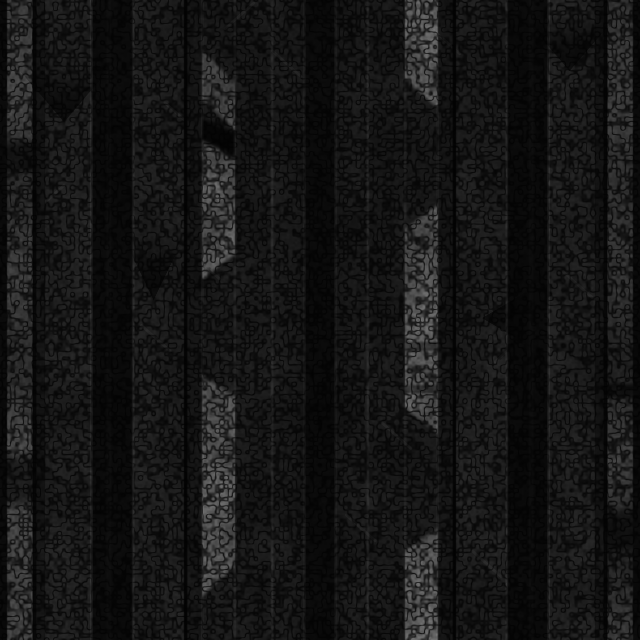
Reproduce this texture map procedurally as a Shadertoy shader.

```glsl
// Dark corrugated metal panel: mirrored vertical ribs, fine grain and pale worn strips.

float hash(vec2 p) {
    vec3 q = fract(vec3(p.xyx) * 0.1031);
    q += dot(q, q.yzx + 33.33);
    return fract((q.x + q.y) * q.z);
}

float valueNoise(vec2 p) {
    vec2 cell = floor(p), f = fract(p);
    f = f * f * (3.0 - 2.0 * f);
    return mix(mix(hash(cell), hash(cell + vec2(1, 0)), f.x),
               mix(hash(cell + vec2(0, 1)), hash(cell + vec2(1, 1)), f.x), f.y);
}

// Soft interval mask from lo to hi.
float band(float x, float lo, float hi, float soft) {
    return smoothstep(lo - soft, lo + soft, x) * (1.0 - smoothstep(hi - soft, hi + soft, x));
}

float seam(float x, float centre, float width) {
    return 1.0 - smoothstep(width * 0.4, width, abs(x - centre));
}

// Worn patch whose ends slant; each end holds its left and right height.
float slantPatch(float u, float y, vec2 bottom, vec2 top) {
    return band(y, mix(bottom.x, bottom.y, u), mix(top.x, top.y, u), 0.006);
}

// Downward wedge with its flat edge at the origin.
float wedge(vec2 p, vec2 size) {
    float d = max(p.y, abs(p.x) / size.x - 1.0 - p.y / size.y);
    d = max(d, -p.y - size.y);
    return 1.0 - smoothstep(-0.02, 0.06, d);
}

float scratch(vec2 p, vec2 a, vec2 along) {
    float t = clamp(dot(p - a, along) / dot(along, along), 0.0, 1.0);
    return seam(length(p - a - along * t), 0.0, 0.003);
}

// Fine winding grain: dark threads along the mid level of the noise.
float grain(vec2 p) {
    float fine = smoothstep(0.0, 0.3, abs(valueNoise(p * 150.0) - 0.5));
    float dust = valueNoise(p * 240.0 + 71.0);
    return mix(fine, dust, 0.3);
}

// Plain rib tone by distance from the centre line.
float ribTone(float m, float soft) {
    float tone = 0.022;
    tone = mix(tone, 0.052 + 0.3 * (m - 0.024), band(m, 0.024, 0.075, soft));
    tone = mix(tone, 0.062, band(m, 0.075, 0.184, soft));
    tone = mix(tone, 0.052, band(m, 0.184, 0.208, soft));
    tone = mix(tone, 0.074, band(m, 0.212, 0.292, soft));
    tone = mix(tone, 0.076, band(m, 0.357, 0.430, soft));
    tone = mix(tone, 0.048, band(m, 0.430, 0.448, soft));
    return tone;
}

float innerWear(float u, float y, bool leftSide) {
    if (leftSide)
        return 0.75 * slantPatch(u, y, vec2(0.844, 0.798), vec2(0.922, 0.870))
             + slantPatch(u, y, vec2(0.564, 0.603), vec2(0.779, 0.753))
             + slantPatch(u, y, vec2(0.069, 0.115), vec2(0.414, 0.381));
    return slantPatch(u, y, vec2(0.876, 0.831), vec2(1.1))
         + slantPatch(u, y, vec2(0.362, 0.323), vec2(0.642, 0.681))
         + slantPatch(u, y, vec2(-0.1), vec2(0.141, 0.173));
}

void mainImage(out vec4 fragColor, in vec2 fragCoord) {
    vec2 p = fragCoord / iResolution.xy;
    float soft = max(0.0015, 0.7 / iResolution.x);
    float m = abs(p.x - 0.5);
    bool leftSide = p.x < 0.5;
    float side = leftSide ? 0.0 : 1.0;

    float tone = ribTone(m, soft);
    tone *= 0.8 + 0.4 * valueNoise(p * vec2(22.0, 14.0));

    // Inner strips: slanted pale patches with mottled wear.
    float u = (p.x - (leftSide ? 0.316 : 0.633)) / 0.051;
    float innerMask = band(m, 0.133, 0.184, soft);
    float mottle = 0.75 + 0.45 * valueNoise(p * vec2(30.0, 24.0) + 9.0);
    float scuffs = seam(p.y, 0.459, 0.010) + seam(p.y, 0.392, 0.009);
    float pale = 0.215 * mottle * (1.0 - 0.45 * side * scuffs);
    tone = mix(tone, pale, innerMask * innerWear(u, p.y, leftSide));
    float shadow = slantPatch(u, p.y, vec2(0.782, 0.758), vec2(0.815, 0.792));
    tone *= 1.0 - 0.8 * innerMask * shadow * (1.0 - side);

    // Outer strips: continuous wear broken by dull gaps.
    float gaps = leftSide ? seam(p.y, 0.755, 0.035) + seam(p.y, 0.25, 0.055)
                          : seam(p.y, 0.17, 0.045) + seam(p.y, 0.39, 0.015);
    float wear = mix(0.09, 0.19, valueNoise(vec2(side * 7.0 + 2.0, p.y * 7.0)));
    wear *= mix(1.0, 0.85, side) * (1.0 - 0.6 * gaps);
    tone = mix(tone, wear, band(m, 0.449, 0.489, soft));

    // Small dark chips.
    float chips = wedge(p - vec2(0.100, 0.850), vec2(0.034, 0.040))
                + wedge(p - vec2(0.240, 0.578), vec2(0.022, 0.046))
                + wedge(p - vec2(0.890, 0.925), vec2(0.030, 0.035))
                + wedge(p.yx - vec2(0.503, 0.788), vec2(0.020, 0.034));
    tone *= 1.0 - 0.65 * min(chips, 1.0);

    float color = tone * (0.25 + 1.5 * grain(p));

    // Faint slanted scratches on the ribs.
    for (int i = 0; i < 14; i++) {
        float k = float(i);
        vec2 start = vec2(hash(vec2(k, 3.0)), hash(vec2(k, 8.0)));
        vec2 along = vec2(0.045, hash(vec2(k, 5.0)) > 0.5 ? 0.04 : -0.04);
        color += 0.035 * scratch(p, start, along) * step(0.05, tone);
    }

    // Pale rib edges and dark joints.
    float edges = seam(m, 0.075, 0.003) + seam(m, 0.292, 0.003) + seam(m, 0.357, 0.003)
                + 0.6 * (seam(m, 0.133, 0.003) + seam(m, 0.184, 0.003) + seam(m, 0.024, 0.003));
    color += 0.055 * edges * (0.5 + valueNoise(vec2(m * 40.0, p.y * 130.0)));
    color += 0.012 * seam(m, 0.330, 0.005);
    color *= 1.0 - 0.7 * (seam(m, 0.210, 0.004) + seam(m, 0.446, 0.004));

    fragColor = vec4(vec3(clamp(color + 0.006, 0.0, 1.0)), 1.0);
}
```
